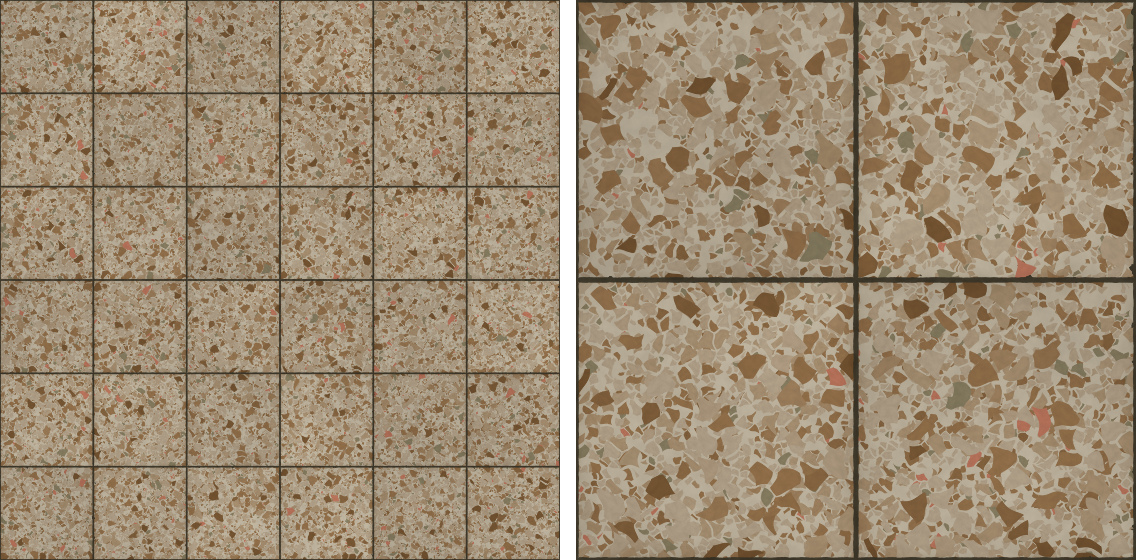
Left, the full canvas; right, a detail of the centre.
Reproduce this texture procedurally as a Shadertoy shader.

```glsl
// Six by six terrazzo floor tiles with tan stone chips and worn dark joints.

const float TILES = 6.0;
const vec3 CEMENT = vec3(0.715, 0.675, 0.595);
const vec3 SAND   = vec3(0.665, 0.600, 0.510);
const vec3 TAN    = vec3(0.620, 0.530, 0.415);
const vec3 BROWN  = vec3(0.545, 0.415, 0.275);
const vec3 UMBER  = vec3(0.430, 0.310, 0.180);
const vec3 OLIVE  = vec3(0.500, 0.465, 0.360);
const vec3 CORAL  = vec3(0.690, 0.430, 0.340);
const vec3 GROUT  = vec3(0.215, 0.195, 0.145);

vec3 hash3(vec2 p) {
    vec3 q = fract(p.xyx * vec3(0.1031, 0.1030, 0.0973));
    q += dot(q, q.yxz + 33.33);
    return fract((q.xxy + q.yzz) * q.zyx);
}

// Layered sines, roughly -1 to 1
float waves(vec2 p) {
    float sum = 0.0, gain = 0.5;
    for (int i = 0; i < 4; i++) {
        sum += gain * sin(p.x + 1.7 * sin(p.y)) * cos(p.y + 1.3 * sin(p.x));
        p = mat2(1.2, 1.6, -1.6, 1.2) * p + 2.3;
        gain *= 0.6;
    }
    return sum;
}

// Distance to the nearest cell border; id is the owning cell
float cellBorder(vec2 p, out vec2 id) {
    vec2 base = floor(p), nearest = vec2(0.0);
    float best = 9.0;
    for (int y = -1; y <= 1; y++)
    for (int x = -1; x <= 1; x++) {
        vec2 cell = base + vec2(x, y);
        vec2 d = cell + hash3(cell).xy - p;
        if (dot(d, d) < best) {
            best = dot(d, d);
            nearest = d;
            id = cell;
        }
    }
    float border = 9.0;
    for (int y = -2; y <= 2; y++)
    for (int x = -2; x <= 2; x++) {
        vec2 cell = id + vec2(x, y);
        vec2 d = cell + hash3(cell).xy - p;
        vec2 across = d - nearest;
        if (dot(across, across) > 0.0001)
            border = min(border, dot(0.5 * (d + nearest), normalize(across)));
    }
    return border;
}

// Stone colour for a random value; bias shifts towards darker stones
vec3 stoneColor(float r, float bias) {
    float t = r + bias;
    vec3 c = mix(SAND, TAN, smoothstep(0.35, 0.62, t));
    c = mix(c, BROWN, smoothstep(0.66, 0.82, t));
    c = mix(c, UMBER, smoothstep(0.90, 1.08, t));
    c = mix(c, OLIVE, step(abs(r - 0.30), 0.020));
    return mix(c, CORAL, step(abs(r - 0.15), 0.006));
}

// One layer of angular chips laid over a ground colour
vec3 addChips(vec3 ground, vec2 uv, vec2 seed, float scale, float cover, float bias, float pixel) {
    vec2 id;
    vec2 p = uv * scale + seed;
    p += 0.10 * sin(p.yx * 4.3 + seed);
    float border = cellBorder(p, id);
    vec3 r = hash3(id + 71.0);
    float soft = 0.6 * pixel * scale;
    float inset = 0.05 + 0.13 * r.z;
    float mask = smoothstep(-soft, soft, border - inset) * step(r.x, cover);
    vec3 stone = stoneColor(r.y, bias) * (1.0 + 0.05 * waves(p * 5.0));
    return mix(ground, stone, mask);
}

void mainImage(out vec4 fragColor, in vec2 fragCoord) {
    vec2 p = fragCoord / iResolution.xy * TILES;
    float pixel = TILES / iResolution.y;
    vec2 tile = floor(p), uv = fract(p);
    vec3 rnd = hash3(tile + 5.0);
    vec2 seed = floor(rnd.xy * 200.0);

    // Cement and three sizes of stone
    vec3 col = CEMENT * (1.0 + 0.035 * waves(p * 31.0));
    col = addChips(col, uv, seed, 38.0, 0.60, 0.00, pixel);
    col = addChips(col, uv, seed + 300.0, 21.0, 0.55, 0.00, pixel);
    col = addChips(col, uv, seed + 600.0, 12.5, 0.34, 0.12, pixel);

    // Tone of each tile, with a slight slope and cloudy stains
    vec2 slope = hash3(tile + 40.0).xy - 0.5;
    col *= 0.96 + 0.07 * rnd.z + 0.08 * dot(slope, uv - 0.5);
    col *= 1.0 + 0.035 * waves(p * 4.0 + rnd.xy * 6.0);

    // Grime near the rim
    vec2 rim = min(uv, 1.0 - uv);
    float edge = min(rim.x, rim.y);
    float grime = exp(-edge * 28.0) * (0.65 + 0.5 * waves(p * 9.0));
    col *= 1.0 - grime * vec3(0.13, 0.15, 0.18);

    // Dark joint, widened here and there by broken edges
    float nick = smoothstep(0.45, 0.85, waves(p * 17.0 + 4.0));
    float halfWidth = 0.0095 + 0.0020 * waves(p * 40.0) + 0.016 * nick;
    float joint = 1.0 - smoothstep(-0.6 * pixel, 0.6 * pixel, edge - halfWidth);
    col = mix(col, GROUT * (1.0 + 0.15 * waves(p * 23.0)), joint * 0.95);

    fragColor = vec4(col, 1.0);
}
```
